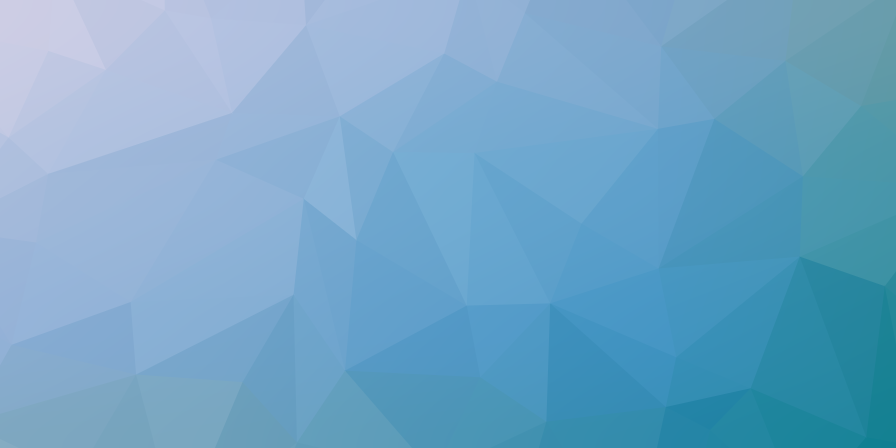
Write a Shadertoy shader that draws this background.

```glsl
// Low-poly background: a triangulated mesh fading from pale lavender through blue to teal.

const float CELL_SIZE = 0.225;  // mesh spacing, in canvas heights
const float JITTER = 0.76;      // vertex wander, in cells
const float MESH_ANGLE = 0.3;
const float FACET_FLATNESS = 0.65;
const float TINT_STRENGTH = 0.045;

float hash(vec2 p) {
    return fract(sin(dot(p, vec2(127.1, 311.7))) * 43758.5453);
}

float cross2(vec2 a, vec2 b) {
    return a.x * b.y - a.y * b.x;
}

// Five evenly spaced colours blended along x in 0..1
vec3 ramp(float x, vec3 a, vec3 b, vec3 c, vec3 d, vec3 e) {
    float t = x * 4.0;
    vec3 col = mix(a, b, clamp(t, 0.0, 1.0));
    col = mix(col, c, clamp(t - 1.0, 0.0, 1.0));
    col = mix(col, d, clamp(t - 2.0, 0.0, 1.0));
    return mix(col, e, clamp(t - 3.0, 0.0, 1.0));
}

// Smooth colour field: four horizontal ramps stacked from bottom to top
vec3 palette(vec2 uv) {
    vec3 bottom = ramp(uv.x, vec3(0.52, 0.67, 0.76), vec3(0.45, 0.64, 0.74),
        vec3(0.29, 0.58, 0.70), vec3(0.16, 0.53, 0.66), vec3(0.07, 0.51, 0.57));
    vec3 lower = ramp(uv.x, vec3(0.58, 0.70, 0.85), vec3(0.48, 0.66, 0.81),
        vec3(0.34, 0.61, 0.79), vec3(0.22, 0.56, 0.75), vec3(0.15, 0.53, 0.60));
    vec3 upper = ramp(uv.x, vec3(0.68, 0.75, 0.87), vec3(0.59, 0.71, 0.85),
        vec3(0.44, 0.67, 0.82), vec3(0.36, 0.62, 0.79), vec3(0.25, 0.57, 0.64));
    vec3 top = ramp(uv.x, vec3(0.80, 0.80, 0.89), vec3(0.71, 0.76, 0.88),
        vec3(0.60, 0.71, 0.85), vec3(0.50, 0.66, 0.80), vec3(0.44, 0.63, 0.67));
    vec3 col = mix(bottom, lower, smoothstep(0.0, 0.27, uv.y));
    col = mix(col, upper, smoothstep(0.2, 0.62, uv.y));
    return mix(col, top, smoothstep(0.55, 1.0, uv.y));
}

// Mesh vertex: a lattice point pushed off its place
vec2 vertex(vec2 id) {
    return id + JITTER * (vec2(hash(id), hash(id + 37.2)) - 0.5);
}

float signedArea(vec2 a, vec2 b, vec2 c) {
    return 0.5 * cross2(b - a, c - a);
}

// Distance from the line a-b, positive on its left
float edgeDistance(vec2 p, vec2 a, vec2 b) {
    return cross2(b - a, p - a) / length(b - a);
}

// Adds one facet, weighted by how much of the pixel it covers
void addFacet(inout vec4 sum, vec2 p, vec2 a, vec2 b, vec2 c,
              mat2 meshToUv, vec3 localColor, float pixel) {
    float inside = min(edgeDistance(p, a, b),
                   min(edgeDistance(p, b, c), edgeDistance(p, c, a)));
    float coverage = clamp(0.5 + inside / pixel, 0.0, 1.0);
    if (coverage <= 0.0) return;
    vec2 center = (a + b + c) / 3.0;
    vec3 color = mix(localColor, palette(meshToUv * center), FACET_FLATNESS);
    color += TINT_STRENGTH * (hash(center) - 0.5) * vec3(1.2, 0.8, 0.6);
    sum += vec4(color, 1.0) * coverage;
}

void mainImage(out vec4 fragColor, in vec2 fragCoord) {
    vec2 uv = fragCoord / iResolution.xy;
    float aspect = iResolution.x / iResolution.y;

    // Rotated mesh space, one unit per cell
    float s = sin(MESH_ANGLE), c = cos(MESH_ANGLE);
    mat2 turn = mat2(c, s, -s, c);
    vec2 p = turn * (fragCoord / iResolution.y) / CELL_SIZE;
    mat2 meshToUv = mat2(CELL_SIZE / aspect, 0.0, 0.0, CELL_SIZE) * transpose(turn);
    float pixel = 1.0 / (iResolution.y * CELL_SIZE);

    vec3 localColor = palette(uv);
    vec4 sum = vec4(localColor, 1.0) * 0.001;

    // Split each nearby quad along the diagonal that gives the fuller triangles
    for (int j = -1; j <= 1; j++) {
        for (int i = -1; i <= 1; i++) {
            vec2 id = floor(p) + vec2(i, j);
            vec2 v00 = vertex(id);
            vec2 v10 = vertex(id + vec2(1, 0));
            vec2 v11 = vertex(id + vec2(1, 1));
            vec2 v01 = vertex(id + vec2(0, 1));
            float rising = min(signedArea(v00, v10, v11), signedArea(v00, v11, v01));
            float falling = min(signedArea(v00, v10, v01), signedArea(v10, v11, v01));
            if (rising > falling) {
                addFacet(sum, p, v00, v10, v11, meshToUv, localColor, pixel);
                addFacet(sum, p, v00, v11, v01, meshToUv, localColor, pixel);
            } else {
                addFacet(sum, p, v00, v10, v01, meshToUv, localColor, pixel);
                addFacet(sum, p, v10, v11, v01, meshToUv, localColor, pixel);
            }
        }
    }

    fragColor = vec4(sum.rgb / sum.a, 1.0);
}
```
